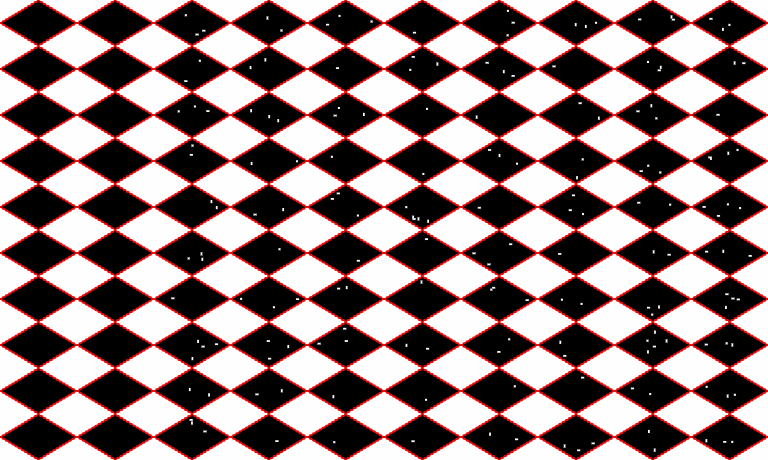
Give the GLSL for this pattern, as a Shadertoy shader.

```glsl
// Black and white harlequin diamonds with beaded red outlines and scattered white specks.

const vec2  REPEATS      = vec2(10.0, 10.0);  // diamonds across and down
const vec3  WHITE        = vec3(1.0, 0.995, 0.995);
const vec3  BLACK        = vec3(0.004, 0.0, 0.0);
const vec3  RED          = vec3(0.95, 0.03, 0.035);

// Lengths are fractions of the canvas height.
const float LINE_HALF    = 0.0020;   // half width of the outline
const float LINE_INSET   = 0.0007;   // shift of the outline into the black
const float BEAD_DEPTH   = 0.0007;   // swelling of the outline
const float BEADS        = 12.0;     // swellings along each diamond side

const int   SPECK_SLOTS  = 6;        // most specks in one diamond
const float CLEAN_COLS   = 2.0;      // columns at the left without specks
const float SPECK_CHANCE = 0.25;     // chance of each specks after the first
const float SPECK_SPREAD = 0.78;     // part of the diamond that specks reach
const vec2  SPECK_SIZE   = vec2(0.0019, 0.0034);  // least and greatest half side

// Integer hash giving four values from 0 to 1.
vec4 hash4(uvec3 key) {
    uint h = key.x * 1597334677u ^ key.y * 3812015801u ^ key.z * 2798796415u;
    uvec4 v = uvec4(h, h + 374761393u, h + 668265263u, h + 1274126177u);
    v = (v ^ (v >> 16)) * 2246822519u;
    v = (v ^ (v >> 13)) * 3266489917u;
    v ^= v >> 16;
    return vec4(v >> 8) / 16777216.0;
}

// Smooth fill of a signed distance over one pixel.
float coverage(float dist, float pixel) {
    return clamp(0.5 - dist / pixel, 0.0, 1.0);
}

float boxDistance(vec2 p, vec2 halfSize) {
    vec2 d = abs(p) - halfSize;
    return length(max(d, 0.0)) + min(max(d.x, d.y), 0.0);
}

// Random small bars inside one diamond; local runs from -0.5 to 0.5.
float specks(vec2 local, vec2 cell, vec2 cellSize, float pixel) {
    if (cell.x < CLEAN_COLS) return 0.0;
    float wear = SPECK_CHANCE * (0.7 + 0.6 * cell.x / REPEATS.x);
    float mask = 0.0;
    for (int i = 0; i < SPECK_SLOTS; i++) {
        uvec3 key = uvec3(uvec2(cell), uint(i) * 2u + 1u);
        vec4 r = hash4(key);
        if (i > 0 && r.w > wear) continue;
        // Turn a random square into a diamond.
        vec2 s = (r.xy * 2.0 - 1.0) * SPECK_SPREAD;
        vec2 center = 0.25 * vec2(s.x + s.y, s.x - s.y);
        // Lie flat, stand upright or stay square.
        vec2 stretch = r.z < 0.4 ? vec2(1.0, 0.0)
                     : r.z < 0.65 ? vec2(0.0, 1.0) : vec2(0.2);
        vec2 halfSize = mix(vec2(SPECK_SIZE.x), vec2(SPECK_SIZE.y), stretch);
        mask = max(mask, coverage(boxDistance((local - center) * cellSize, halfSize), pixel));
    }
    return mask;
}

void mainImage(out vec4 fragColor, in vec2 fragCoord) {
    float pixel = 1.0 / iResolution.y;
    vec2 grid = fragCoord / iResolution.xy * REPEATS;
    vec2 cell = mod(floor(grid), REPEATS);
    vec2 local = fract(grid) - 0.5;
    vec2 cellSize = vec2(iResolution.x / iResolution.y, 1.0) / REPEATS;

    // Diamond that touches its neighbours at all four corners.
    vec2 a = abs(local);
    float dist = (a.x + a.y - 0.5) / length(1.0 / cellSize) + LINE_INSET;
    vec3 color = mix(WHITE, BLACK, coverage(dist, pixel));

    // Specks, then the outline over them.
    color = mix(color, WHITE, specks(local, cell, cellSize, pixel));
    float bead = BEAD_DEPTH * cos(6.28319 * BEADS * (a.x - a.y));
    float line = abs(dist) - LINE_HALF - bead;
    color = mix(color, RED, coverage(line, pixel));

    fragColor = vec4(color, 1.0);
}
```
